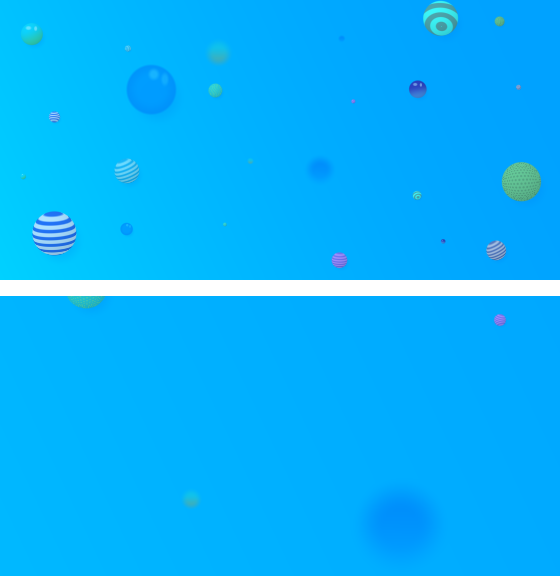
Top: the whole. Bottom: its middle third, enlarged.
This background is drawn by a Shadertoy shader. Its source:

```glsl
const int BALLS = 24;
const int STYLES = 12;
const ivec2 GRID = ivec2(6, 4);
const float JITTER = 0.6;
const float LARGEST = 0.088;
const float SHRINK = 0.115;
const float SHADOW = 0.22;
const vec3 SKY_NEAR = vec3(0.0, 0.82, 1.0);
const vec3 SKY_FAR = vec3(0.0, 0.635, 1.0);
const vec3 SHADE = vec3(0.0, 0.48, 0.95);

const int GLASS = 0, STRIPES = 1, DOTS = 2, RINGS = 3, SOFT = 4, GLOSS = 5;
const int KIND[STYLES] = int[](GLASS, STRIPES, DOTS, RINGS, SOFT, SOFT,
                               STRIPES, GLOSS, STRIPES, GLOSS, STRIPES, DOTS);
const vec3 BODY[STYLES] = vec3[](
    vec3(0.0, 0.60, 1.0), vec3(0.14, 0.42, 0.95), vec3(0.42, 0.78, 0.55),
    vec3(0.25, 0.98, 0.96), vec3(0.0, 0.52, 0.98), vec3(0.08, 0.78, 0.90),
    vec3(0.10, 0.70, 0.95), vec3(0.05, 0.82, 0.98), vec3(0.34, 0.45, 0.72),
    vec3(0.18, 0.22, 0.72), vec3(0.45, 0.42, 0.92), vec3(0.15, 0.80, 0.85));
const vec3 ACCENT[STYLES] = vec3[](
    vec3(0.15, 0.75, 1.0), vec3(0.72, 0.88, 1.0), vec3(0.36, 0.66, 0.48),
    vec3(0.32, 0.64, 0.64), vec3(0.0, 0.60, 1.0), vec3(0.38, 0.66, 0.58),
    vec3(0.45, 0.85, 0.98), vec3(0.20, 0.85, 0.70), vec3(0.68, 0.74, 0.86),
    vec3(0.30, 0.55, 0.90), vec3(0.68, 0.55, 0.98), vec3(0.30, 0.85, 0.72));

vec2 hash2(float n) {
    return fract(sin(vec2(n * 127.1 + 3.7, n * 269.5 + 8.3)) * 4375.85);
}

mat2 rotation(float a) {
    return mat2(cos(a), sin(a), -sin(a), cos(a));
}

// Smooth fall from one to zero between the two bounds
float fall(float low, float high, float x) {
    return 1.0 - smoothstep(low, high, x);
}

// Smooth spot of light centred on a point of the unit disc
float spot(vec2 q, vec2 centre, vec2 size) {
    return fall(0.3, 1.0, length((q - centre) / size));
}

// Share of the accent colour over the unit disc; blur is one pixel
float pattern(int kind, vec2 q, float height, float blur) {
    if (kind == STRIPES) {
        float s = (q.y + 0.25 * height) * 3.0;
        float w = 3.0 * blur;
        return fall(0.27 - w, 0.27 + w, abs(fract(s) - 0.5));
    }
    if (kind == DOTS) {
        vec2 g = q * 1.4 / (0.4 + height) * 5.0;
        g.x += 0.5 * mod(floor(g.y), 2.0);
        float w = 5.0 * blur;
        return fall(0.28 - w, 0.28 + w, length(fract(g) - 0.5));
    }
    if (kind == RINGS) {
        float s = length((q - vec2(0.12, -0.45)) * vec2(0.9, 1.1)) * 1.7;
        float w = 1.7 * blur;
        return fall(0.25 - w, 0.25 + w, abs(fract(s + 0.25) - 0.5));
    }
    return fall(-0.9, 0.5, q.y);
}

vec3 sky(vec2 uv) {
    float t = clamp(0.85 * uv.x + 0.2 * uv.y, 0.0, 1.0);
    return mix(SKY_FAR, SKY_NEAR, pow(1.0 - t, 1.7));
}

vec3 drawBall(vec3 under, vec2 q, int style, float angle, float blur) {
    int kind = KIND[style];
    float d = length(q);

    // Blurred balls have no hard outline and throw no shadow
    if (kind == SOFT) {
        vec3 haze = mix(BODY[style], ACCENT[style], pattern(kind, q, 0.0, blur));
        return mix(under, haze, 0.75 * fall(0.35, 1.1, d));
    }

    float shadow = fall(0.4, 1.2, length(q - vec2(0.25, -0.35)));
    vec3 col = mix(under, SHADE, SHADOW * shadow);

    float height = sqrt(max(1.0 - d * d, 0.0));
    float share = pattern(kind, rotation(angle) * q, height, blur);
    vec3 tint = mix(BODY[style], ACCENT[style], share);
    float light = dot(vec3(q, height), normalize(vec3(-0.4, 0.6, 0.7)));
    tint *= 0.9 + 0.12 * light;

    float edge = blur;
    float cover = 0.92;
    if (kind == GLASS) {
        edge = max(blur, 0.06);
        cover = 0.85;
        tint = mix(BODY[style], SHADE, 0.35 * smoothstep(0.5, 1.0, d));
        tint = mix(tint, ACCENT[style], 0.7 * spot(q, vec2(0.1, 0.62), vec2(0.28, 0.3)));
        tint = mix(tint, ACCENT[style], 0.5 * spot(q, vec2(0.55, 0.42), vec2(0.2, 0.35)));
    } else if (kind == GLOSS) {
        float shine = spot(q, vec2(-0.3, 0.55), vec2(0.35, 0.25))
                    + spot(q, vec2(0.35, 0.5), vec2(0.2, 0.3));
        tint = mix(tint, vec3(0.75, 0.95, 1.0), 0.5 * min(shine, 1.0));
    }
    return mix(col, tint, cover * fall(1.0 - edge, 1.0 + edge, d));
}

void mainImage(out vec4 fragColor, in vec2 fragCoord) {
    vec2 uv = fragCoord / iResolution.xy;
    vec2 aspect = vec2(iResolution.x / iResolution.y, 1.0);
    vec3 col = sky(uv);
    // One ball per jittered cell, from the largest to the smallest
    for (int i = 0; i < BALLS; i++) {
        int cell = (11 * i + 13) % BALLS;
        vec2 random = hash2(float(i) + 1.0);
        vec2 place = vec2(cell % GRID.x, cell / GRID.x) + 0.5 + JITTER * (random - 0.5);
        float radius = LARGEST * exp(-SHRINK * float(i));
        vec2 q = (uv - place / vec2(GRID)) * aspect / radius;
        if (dot(q, q) > 4.0) continue;
        float angle = 0.9 * (random.x - 0.7);
        col = drawBall(col, q, i % STYLES, angle, 0.8 / (radius * iResolution.y));
    }
    fragColor = vec4(col, 1.0);
}
```
